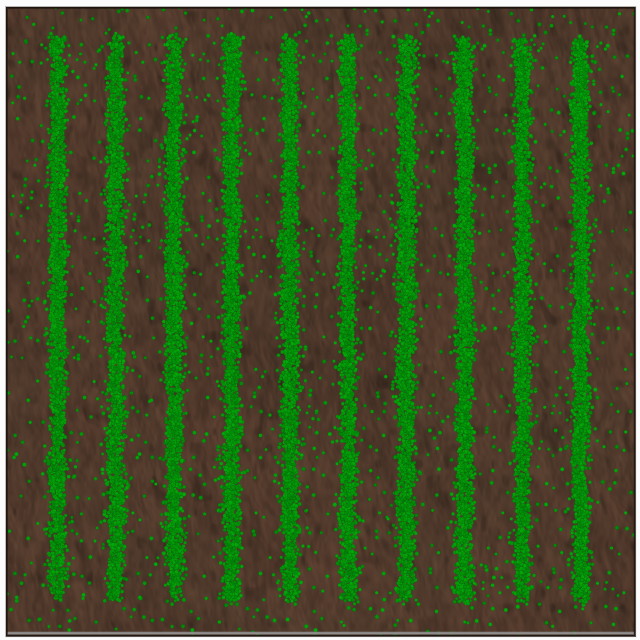
Give the GLSL for this texture, as a WebGL 1 fragment shader.

```glsl
precision highp float;
uniform vec2 u_resolution;

#define ROWS 10.0
#define FIRST_ROW 0.0900
#define ROW_PITCH 0.0908
#define ROW_BOTTOM 0.072
#define ROW_TOP 0.932
#define CELL 0.0055
#define LEAF_RADIUS 0.0030
#define ROW_SPREAD vec2(0.0074, 0.0108)
#define LINE_HALF 0.0014
#define SOIL vec3(0.305, 0.218, 0.165)
#define LEAF vec3(0.015, 0.600, 0.035)

float hash(vec2 p) {
  return fract(sin(dot(p, vec2(127.1, 311.7))) * 43758.545);
}

float noise(vec2 p) {
  vec2 i = floor(p);
  vec2 f = fract(p);
  f = f * f * (3.0 - 2.0 * f);
  float low = mix(hash(i), hash(i + vec2(1.0, 0.0)), f.x);
  float high = mix(hash(i + vec2(0.0, 1.0)), hash(i + 1.0), f.x);
  return mix(low, high, f.y);
}

// Brown earth with slightly slanted vertical fibres
vec3 soilColor(vec2 p) {
  vec2 q = vec2(p.x + 0.12 * p.y + 0.012 * noise(p * 22.0), p.y);
  float fibre = 0.55 * noise(q * vec2(125.0, 42.0));
  fibre += 0.45 * noise(q * vec2(260.0, 95.0) + 17.0);
  float patches = noise(p * 7.0 + 5.0) + 0.6 * noise(p * vec2(32.0, 20.0));
  float pits = smoothstep(0.68, 0.95, noise(q * vec2(75.0, 40.0) + 41.0));
  float light = 0.73 + 0.36 * fibre + 0.12 * patches - 0.16 * pits;
  vec3 tint = vec3(0.015, -0.002, 0.0) * (noise(p * 9.0 + 60.0) - 0.5);
  return SOIL * light + tint;
}

// Chance that a leaf grows at p: dense along each row, sparse at its fringe
float leafChance(vec2 p) {
  float row = clamp(floor((p.x - FIRST_ROW) / ROW_PITCH + 0.5), 0.0, ROWS - 1.0);
  float clump = noise(vec2(row * 13.0, p.y * 46.0));
  float sway = 0.0045 * (noise(vec2(row * 7.0 + 3.0, p.y * 38.0)) - 0.5);
  float across = p.x - FIRST_ROW - row * ROW_PITCH - sway;
  float beyond = max(max(ROW_BOTTOM - p.y, p.y - ROW_TOP), 0.0);
  float d = length(vec2(across, beyond));
  float spread = mix(ROW_SPREAD.x, ROW_SPREAD.y, clump);
  float core = 1.4 * exp(-d * d / (spread * spread));
  float stray = 0.07 * exp(-d * d / 0.00032);
  return core + stray;
}

// Overlapping round leaves, three candidates in each jittered cell
vec3 drawLeaves(vec3 color, vec2 p, float px) {
  vec2 cell = floor(p / CELL);
  for (int j = -1; j <= 1; j++) {
    for (int i = -1; i <= 1; i++) {
      for (int k = 0; k < 3; k++) {
        vec2 id = cell + vec2(float(i), float(j));
        vec2 seed = id + float(k) * vec2(211.0, 373.0);
        vec2 jitter = vec2(hash(seed + 0.31), hash(seed + 0.73));
        vec2 center = (id + jitter) * CELL;
        float grows = step(hash(seed + 0.57), leafChance(center));
        float radius = LEAF_RADIUS * mix(0.8, 1.12, hash(seed + 0.19));
        float d = length(p - center) - radius;
        float cover = grows * (1.0 - smoothstep(-0.7 * px, 0.7 * px, d));
        float rim = smoothstep(-0.45 * radius, 0.0, d);
        float shade = mix(0.87, 1.10, hash(seed + 0.91)) - 0.18 * rim;
        color = mix(color, LEAF * shade, cover);
      }
    }
  }
  return color;
}

void main() {
  vec2 p = gl_FragCoord.xy / u_resolution;
  float px = 1.0 / min(u_resolution.x, u_resolution.y);

  vec3 color = drawLeaves(soilColor(p), p, px);

  // Grey strip along the lower edge of the field
  float strip = abs(p.y - 0.0105) - 0.0022;
  color = mix(color, vec3(0.56, 0.55, 0.55), 1.0 - smoothstep(-px, px, strip));

  // Dark outline and white margin
  vec2 low = vec2(0.0105, 0.0065);
  vec2 high = vec2(0.9920, 0.9880);
  vec2 q = abs(p - 0.5 * (low + high)) - 0.5 * (high - low);
  float box = max(q.x, q.y);
  color = mix(color, vec3(0.99), smoothstep(-px, px, box));
  float outline = abs(box) - LINE_HALF;
  color = mix(color, vec3(0.08, 0.04, 0.02), 1.0 - smoothstep(-px, px, outline));

  gl_FragColor = vec4(color, 1.0);
}
```
